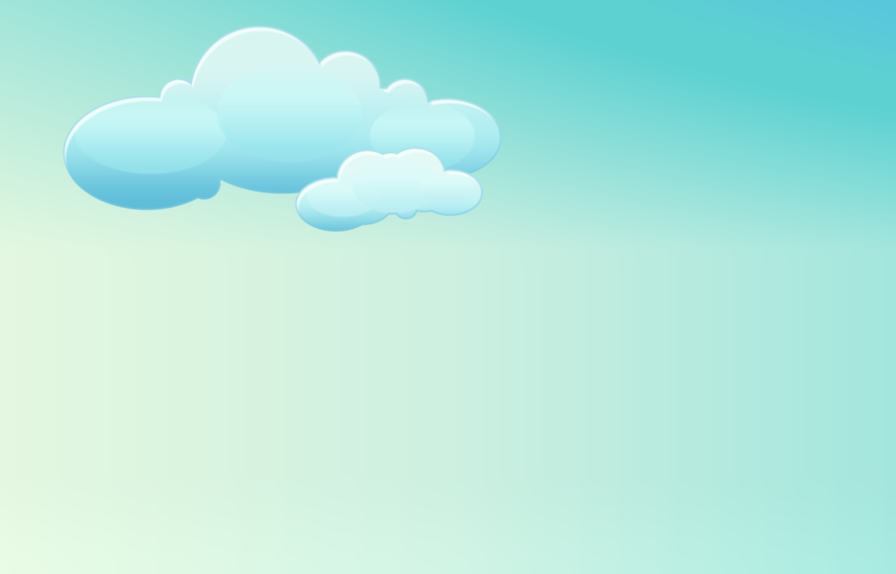
A Shadertoy shader for this background:

```glsl
// Two glossy clouds in a teal sky that fades into a pale mint haze.

const vec2 CANVAS = vec2(7.68, 4.92);      // scene units, origin at lower left
const float HORIZON = 2.77;
const float BAND_FREQUENCY = 17.0;
const float BAND_STRENGTH = 0.7;
const vec2 RIM_SHIFT = vec2(-0.025, 0.045);

const vec3 HAZE_LEFT = vec3(0.895, 0.970, 0.880);
const vec3 HAZE_MIDDLE = vec3(0.805, 0.940, 0.880);
const vec3 HAZE_RIGHT = vec3(0.640, 0.900, 0.865);
const vec3 SKY_TEAL = vec3(0.365, 0.820, 0.820);
const vec3 SKY_BLUE = vec3(0.350, 0.780, 0.860);
const vec3 CLOUD_WHITE = vec3(0.850, 0.960, 0.950);
const vec3 CLOUD_AQUA = vec3(0.680, 0.930, 0.945);
const vec3 CLOUD_SHADE = vec3(0.370, 0.740, 0.850);
const vec3 GLOW_TOP = vec3(0.800, 0.975, 0.965);
const vec3 GLOW_BASE = vec3(0.590, 0.890, 0.925);
const vec3 OUTLINE = vec3(0.500, 0.790, 0.870);
const vec3 RIM = vec3(0.960, 1.000, 0.990);

// Ellipses: centre xy, radii zw
const vec4 LARGE_LOBES[9] = vec4[9](
    vec4(1.26, 3.61, 0.72, 0.49), vec4(1.53, 4.08, 0.17, 0.17),
    vec4(2.22, 4.10, 0.60, 0.60), vec4(2.96, 4.18, 0.31, 0.31),
    vec4(3.47, 4.03, 0.21, 0.22), vec4(3.83, 3.74, 0.47, 0.34),
    vec4(2.42, 3.74, 0.80, 0.48), vec4(1.75, 3.35, 0.14, 0.14),
    vec4(3.20, 3.76, 0.55, 0.42));
const vec4 SMALL_LOBES[9] = vec4[9](
    vec4(2.88, 3.17, 0.35, 0.235), vec4(3.15, 3.38, 0.27, 0.26),
    vec4(3.56, 3.43, 0.26, 0.23), vec4(3.86, 3.27, 0.28, 0.20),
    vec4(3.35, 3.28, 0.34, 0.20), vec4(3.48, 3.13, 0.10, 0.09),
    vec4(3.10, 3.17, 0.27, 0.18), vec4(3.64, 3.27, 0.26, 0.17),
    vec4(3.35, 3.48, 0.16, 0.14));
const vec4 LARGE_GLOWS[3] = vec4[3](
    vec4(1.29, 3.78, 0.65, 0.35), vec4(2.48, 3.95, 0.62, 0.42),
    vec4(3.62, 3.75, 0.45, 0.30));
const vec4 SMALL_GLOWS[3] = vec4[3](
    vec4(2.94, 3.24, 0.31, 0.18), vec4(3.38, 3.34, 0.36, 0.25),
    vec4(3.82, 3.31, 0.23, 0.15));

float ellipseDistance(vec2 p, vec4 e) {
    vec2 q = (p - e.xy) / e.zw;
    float k = length(q);
    return k * (k - 1.0) / max(length(q / e.zw), 1e-4);
}

float cloudDistance(vec2 p, vec4 lobes[9]) {
    float d = 1e3;
    for (int i = 0; i < 9; i++) d = min(d, ellipseDistance(p, lobes[i]));
    return d;
}

float cover(float d, float soft) {
    return 1.0 - smoothstep(-soft, soft, d);
}

vec3 skyColor(vec2 p) {
    // Haze runs left to right in faint soft steps
    float below = 1.0 - smoothstep(HORIZON - 0.15, HORIZON, p.y);
    float x = p.x - BAND_STRENGTH * below * sin(BAND_FREQUENCY * p.x) / BAND_FREQUENCY;
    float u = x / CANVAS.x;
    vec3 haze = mix(mix(HAZE_LEFT, HAZE_MIDDLE, clamp(u * 2.0, 0.0, 1.0)),
                    HAZE_RIGHT, clamp(u * 2.0 - 1.0, 0.0, 1.0));
    haze += 0.018 * (1.0 - smoothstep(0.0, 0.9, p.y));

    // Teal deepens upward, faster toward the right
    float h = max(p.y - HORIZON, 0.0) / (CANVAS.y - HORIZON);
    float depth = h * (0.5 + 0.07 * p.x + 0.013 * p.x * p.x);
    vec3 sky = mix(haze, SKY_TEAL, min(depth, 1.0));
    return mix(sky, SKY_BLUE, smoothstep(1.1, 1.8, depth));
}

vec3 paintCloud(vec3 behind, vec2 p, vec4 lobes[9], vec4 glows[3],
                float base, float top, float lightness, float pixel) {
    float d = cloudDistance(p, lobes);
    float t = clamp((p.y - base) / (top - base), 0.0, 1.0);

    // Body gradient
    vec3 color = mix(CLOUD_SHADE, CLOUD_AQUA, smoothstep(0.0, 0.45, t));
    color = mix(color, CLOUD_WHITE, smoothstep(0.35, 0.8, t));
    color = mix(color, RIM, lightness * smoothstep(0.0, 0.8, t));

    // Glossy inner highlights
    for (int i = 0; i < 3; i++) {
        vec4 g = glows[i];
        float level = clamp(0.5 + 0.5 * (p.y - g.y) / g.w, 0.0, 1.0);
        vec3 glow = mix(GLOW_BASE, GLOW_TOP, smoothstep(0.0, 0.75, level));
        glow = mix(glow, RIM, lightness);
        float fade = 1.0 - 0.8 * smoothstep(0.65, 1.0, level);
        color = mix(color, glow, 0.8 * fade * cover(ellipseDistance(p, g), 1.5 * pixel));
    }

    // White upper crescents and thin blue outline
    float crescent = 1.0 - cover(cloudDistance(p + RIM_SHIFT, lobes), 1.5 * pixel);
    color = mix(color, RIM, 0.85 * crescent);
    color = mix(color, OUTLINE, 0.6 * smoothstep(-0.025, -0.005, d));
    return mix(behind, color, cover(d, pixel));
}

void mainImage(out vec4 fragColor, in vec2 fragCoord) {
    vec2 p = fragCoord / iResolution.xy * CANVAS;
    float pixel = CANVAS.x / iResolution.x;
    vec3 color = skyColor(p);
    color = paintCloud(color, p, LARGE_LOBES, LARGE_GLOWS, 3.12, 4.70, 0.0, pixel);
    color = paintCloud(color, p, SMALL_LOBES, SMALL_GLOWS, 2.85, 3.66, 0.4, pixel);
    fragColor = vec4(color, 1.0);
}
```
